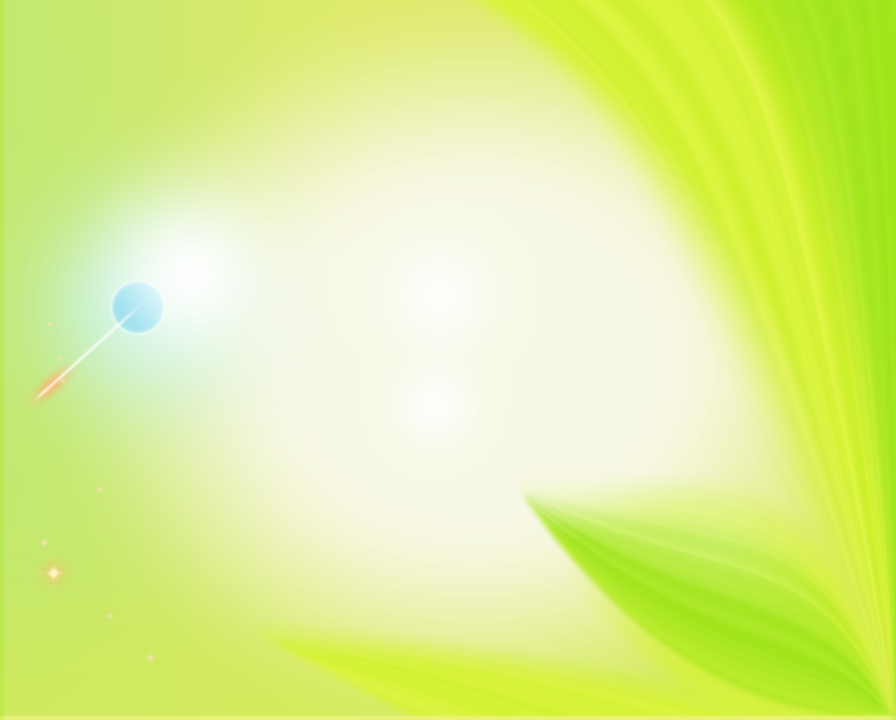
This background is drawn by a WebGL 2 fragment shader. Its source:

```glsl
#version 300 es
precision highp float;

uniform vec2 u_resolution;
out vec4 fragColor;

const vec3 MEADOW = vec3(0.77, 0.91, 0.43);
const vec3 LEMON = vec3(0.87, 0.92, 0.42);
const vec3 LIME = vec3(0.84, 0.95, 0.22);
const vec3 GREEN = vec3(0.64, 0.90, 0.12);
const vec3 PALE_GREEN = vec3(0.87, 0.96, 0.54);
const vec3 CREAM = vec3(0.97, 0.97, 0.90);
const vec3 WHITE = vec3(1.0);
const vec3 CYAN = vec3(0.75, 0.95, 0.93);
const vec3 ORB_BLUE = vec3(0.60, 0.87, 0.94);
const vec3 EMBER = vec3(1.0, 0.68, 0.42);

const vec2 GLOW_CENTER = vec2(0.53, 0.50);
const vec2 GLOW_RADII = vec2(0.43, 0.46);
const vec2 ORB = vec2(0.154, 0.573);
const float ORB_RADIUS = 0.036;
const vec2 HALO = vec2(0.212, 0.618);
const vec2 COMET_TIP = vec2(0.036, 0.441);
const vec2 BRIGHT_SPARK = vec2(0.060, 0.204);
const vec2 LEAF_TIP = vec2(0.573, 0.324);
const vec2 BLADE_TIP = vec2(0.26, 0.134);
const int SPARK_COUNT = 7;

float hash(float n) {
    n = fract(n * 0.1031);
    n *= n + 33.33;
    return fract(n * (n + n));
}

float noise(float x) {
    float f = fract(x);
    return mix(hash(floor(x)), hash(floor(x) + 1.0), f * f * (3.0 - 2.0 * f));
}

// Fibres: two octaves across the leaf, centred on zero
float fibres(float x) {
    return noise(x * 14.0) * 0.6 + noise(x * 47.0 + 9.0) * 0.4 - 0.5;
}

float gaussian(vec2 d, float radius) {
    return exp(-dot(d, d) / (radius * radius));
}

float star(vec2 d, float size) {
    vec2 a = abs(d) / size;
    float rays = exp(-a.x * 5.0 - a.y * 0.9) + exp(-a.y * 5.0 - a.x * 0.9);
    return 0.6 * rays + gaussian(d, size * 0.7);
}

vec3 backdrop(vec2 uv) {
    vec3 col = mix(MEADOW, LEMON, smoothstep(0.0, 0.42, uv.x));
    col = mix(col, vec3(0.82, 0.92, 0.34), 0.7 * (1.0 - smoothstep(0.0, 0.28, uv.y)));
    float d = length((uv - GLOW_CENTER) / GLOW_RADII);
    return mix(col, CREAM, 1.0 - smoothstep(0.45, 1.17, d));
}

// Tall leaf sweeping from the top down to the right corner
vec3 tallLeaf(vec3 col, vec2 uv) {
    float edge = 1.0 - 0.37 * uv.y - 0.1 * pow(uv.y, 8.0);
    float across = (uv.x - edge) / max(1.0 - edge, 0.004);
    float softness = 0.025 + 0.27 * uv.y * (1.0 - uv.y);
    float mask = smoothstep(-0.02, softness, uv.x - edge);
    float split = 0.66 + 0.32 * (1.0 - uv.y);
    vec3 leaf = mix(LIME, GREEN, smoothstep(split - 0.15, split + 0.13, across));
    leaf += vec3(0.09, 0.03, 0.12) * fibres(across + 0.08 * uv.y);
    return mix(col, leaf, mask);
}

// Low leaf with a hazy top and a crisp curved underside
vec3 lowLeaf(vec3 col, vec2 uv) {
    float s = clamp((uv.x - LEAF_TIP.x) / (1.0 - LEAF_TIP.x), 0.0, 1.0);
    float under = LEAF_TIP.y * pow(1.0 - s, 2.3);
    float top = LEAF_TIP.y * (1.0 - pow(s, 6.0));
    float k = (uv.y - under) / max(top - under, 0.01);
    float inside = smoothstep(0.0, 0.02, uv.x - LEAF_TIP.x);
    float cover = 1.0 - smoothstep(top - 0.08, top + 0.03, uv.y);
    float rim = smoothstep(-0.055, -0.015, uv.y - under) * smoothstep(0.1, 0.5, s);
    col = mix(col, LIME, 0.75 * rim * inside * cover);
    float mask = inside * cover * smoothstep(-0.008, 0.014, uv.y - under);
    vec3 haze = mix(PALE_GREEN, LIME, smoothstep(0.5, 0.9, s));
    vec3 leaf = mix(GREEN, haze, smoothstep(0.3, 0.95, k));
    leaf = mix(leaf, LIME, 0.35 * (1.0 - smoothstep(0.0, 0.3, k)));
    return mix(col, leaf + vec3(0.08, 0.03, 0.1) * fibres(k), mask * 0.95);
}

// Flat blade lying along the lower edge
vec3 floorBlade(vec3 col, vec2 uv) {
    float d = max(uv.x - BLADE_TIP.x, 0.0);
    float top = BLADE_TIP.y - 0.06 * d - 0.2 * d * d;
    float under = BLADE_TIP.y - 0.64 * d;
    float mask = (1.0 - smoothstep(top - 0.045, top + 0.012, uv.y)) * smoothstep(under - 0.012, under + 0.012, uv.y);
    vec3 blade = LIME + vec3(0.06, 0.02, 0.1) * fibres((uv.y - top) / (0.05 + d));
    return mix(col, blade, mask * smoothstep(0.0, 0.06, d));
}

void main() {
    vec2 uv = gl_FragCoord.xy / u_resolution;
    vec2 scale = vec2(u_resolution.x / u_resolution.y, 1.0);
    float pixel = 1.0 / u_resolution.y;
    vec3 col = lowLeaf(tallLeaf(floorBlade(backdrop(uv), uv), uv), uv);

    // Soft white cores inside the central light
    float cores = gaussian((uv - vec2(0.49, 0.59)) * scale, 0.075) + gaussian((uv - vec2(0.485, 0.435)) * scale, 0.055);
    col = mix(col, WHITE, min(cores, 1.0) * 0.8);

    // Orb with its cool aura and white halo
    vec2 toOrb = (uv - ORB) * scale;
    col = mix(col, CYAN, 0.8 * gaussian(toOrb, 0.14));
    col = mix(col, WHITE, 0.95 * gaussian((uv - HALO) * scale, 0.11));
    float r = length(toOrb);
    float disc = 1.0 - smoothstep(ORB_RADIUS - pixel, ORB_RADIUS + pixel, r);
    float light = smoothstep(-0.03, 0.045, dot(toOrb, vec2(0.8, 0.6)));
    vec3 orb = mix(ORB_BLUE, vec3(0.84, 0.96, 0.98), light);
    col = mix(col, orb, disc * 0.85);
    col = mix(col, WHITE, 0.4 * exp(-pow((r - ORB_RADIUS) / 0.003, 2.0)));

    // Comet trail from the orb to the ember
    vec2 path = (ORB - COMET_TIP) * scale;
    vec2 along = normalize(path);
    vec2 q = (uv - COMET_TIP) * scale;
    float x = dot(q, along);
    float y = abs(dot(q, vec2(-along.y, along.x)));
    float reach = smoothstep(0.0, 0.02, x) * (1.0 - smoothstep(length(path) - 0.04, length(path) + 0.02, x));
    float ember = exp(-pow((x - 0.036) / 0.027, 2.0) - pow(y / 0.01, 2.0));
    col = mix(col, EMBER, 0.9 * ember);
    col = mix(col, WHITE, 0.7 * reach * exp(-pow(y / 0.0025, 2.0)));

    // Scattered sparks
    for (int i = 0; i < SPARK_COUNT; i++) {
        float n = float(i) * 3.0 + 5.0;
        vec2 place = vec2(0.02 + 0.18 * hash(n), 0.06 + 0.52 * hash(n + 1.0));
        float glint = star((uv - place) * scale, 0.003 + 0.003 * hash(n + 2.0));
        col = mix(col, vec3(1.0, 0.88, 0.76), min(glint, 1.0) * 0.6);
    }
    vec2 toSpark = (uv - BRIGHT_SPARK) * scale;
    col = mix(col, EMBER, 0.5 * gaussian(toSpark, 0.015));
    col = mix(col, vec3(1.0, 0.96, 0.76), min(star(toSpark, 0.009), 1.0));

    // Pale lower border and thin side edges
    col = mix(col, vec3(0.93, 0.95, 0.50), 0.8 * (1.0 - smoothstep(0.004, 0.008, uv.y)));
    col = mix(col, GREEN, 0.35 * (1.0 - smoothstep(0.0, 0.008, min(uv.x, 1.0 - uv.x))));
    fragColor = vec4(clamp(col, 0.0, 1.0), 1.0);
}
```
